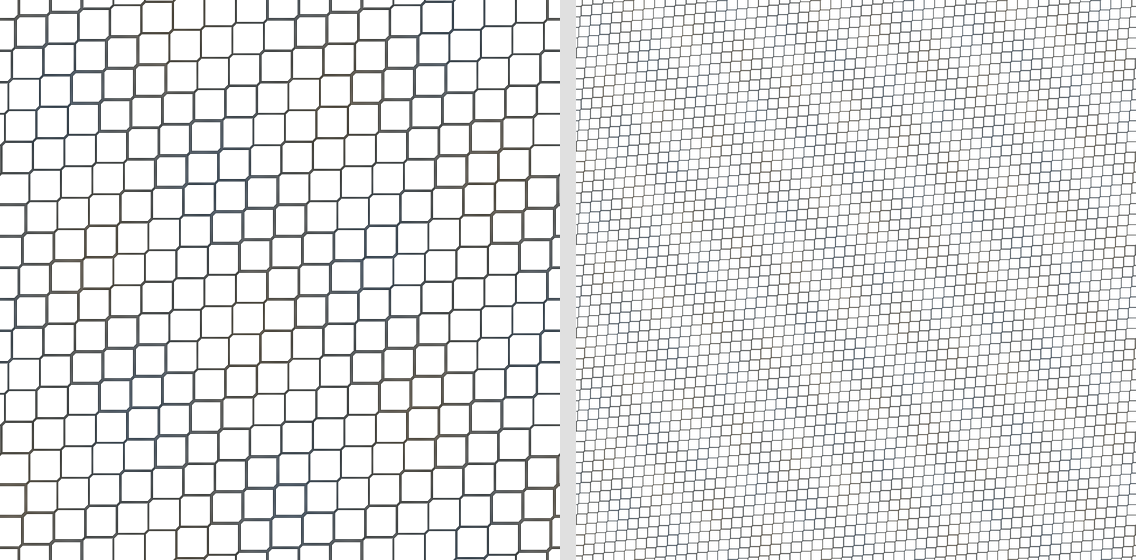
Left: one tile. Right: repeated 3 by 3.
This pattern is drawn by a Shadertoy shader. Its source:

```glsl
const float TAU = 6.2831853;
const vec2 ORIGIN = vec2(78.4, 100.5);
// Lattice steps; 160 units span the canvas, so the mesh closes every 80 units
const vec2 STEP_A = vec2(9.0, 1.0);
const vec2 STEP_B = vec2(1.0, 9.0);

float segmentDistance(vec2 p, vec2 a, vec2 b) {
    vec2 ab = b - a;
    return length(p - a - ab * clamp(dot(p - a, ab) / dot(ab, ab), 0.0, 1.0));
}

// Outline weight of one cell, in diagonal bands that wrap
float cellWeight(vec2 id) {
    vec2 c = (ORIGIN + 5.5 + id.x * STEP_A + id.y * STEP_B) / 80.0;
    float bands = 0.38 * cos(TAU * (c.x + c.y - 0.13))
                + 0.27 * cos(TAU * (2.0 * (c.x - c.y) - 0.40))
                + 0.35 * cos(TAU * (5.0 * (c.x - c.y) - 0.10));
    return smoothstep(-0.1, 0.75, bands);
}

// A wire is as heavy as the heavier of the two cells it separates
float wireRadius(vec2 cellOne, vec2 cellTwo) {
    return mix(0.26, 0.44, max(cellWeight(cellOne), cellWeight(cellTwo)));
}

// x: signed distance to the wire edge, y: radius of that wire
vec2 nearer(vec2 best, float d, float radius) {
    return d - radius < best.x ? vec2(d - radius, radius) : best;
}

vec2 mesh(vec2 p) {
    vec2 base = floor(vec2(9.0 * p.x - p.y, 9.0 * p.y - p.x) / 80.0);
    vec2 best = vec2(1e3, 1.0);
    for (int j = -1; j <= 1; j++)
    for (int i = -1; i <= 1; i++) {
        vec2 id = base + vec2(i, j);
        vec2 q = p - id.x * STEP_A - id.y * STEP_B;
        vec2 left = id - vec2(1.0, 0.0), below = id - vec2(0.0, 1.0);
        // Short diagonal joint, then the horizontal and vertical wires
        best = nearer(best, segmentDistance(q, vec2(0.0), vec2(1.0)),
                      wireRadius(left, below) + 0.05);
        best = nearer(best, segmentDistance(q, vec2(1.0), STEP_A), wireRadius(id, below));
        best = nearer(best, segmentDistance(q, vec2(1.0), STEP_B), wireRadius(id, left));
    }
    return best;
}

void mainImage(out vec4 fragColor, in vec2 fragCoord) {
    vec2 uv = fragCoord / iResolution.xy;
    float pixel = 160.0 / min(iResolution.x, iResolution.y);
    vec2 wire = mesh(uv * 160.0 - ORIGIN);

    // Dark rims with a paler core on heavy wires
    float core = smoothstep(0.0, 0.4, -wire.x) * smoothstep(0.28, 0.44, wire.y);
    vec3 ink = mix(vec3(0.23, 0.245, 0.245), vec3(0.37, 0.38, 0.385), core);

    // Slow drift between warm and cool grey
    float warmth = sin(TAU * (uv.x + 2.0 * uv.y)) + sin(TAU * (3.0 * uv.x - uv.y) + 1.7);
    ink += 0.02 * warmth * vec3(1.0, 0.1, -1.0);
    ink += 0.02 * sin(TAU * (17.0 * uv.x + 5.0 * uv.y)) * sin(TAU * (7.0 * uv.x - 19.0 * uv.y));

    float coverage = 1.0 - smoothstep(-0.6 * pixel, 0.6 * pixel, wire.x);
    fragColor = vec4(mix(vec3(1.0), ink, coverage), 1.0);
}
```
